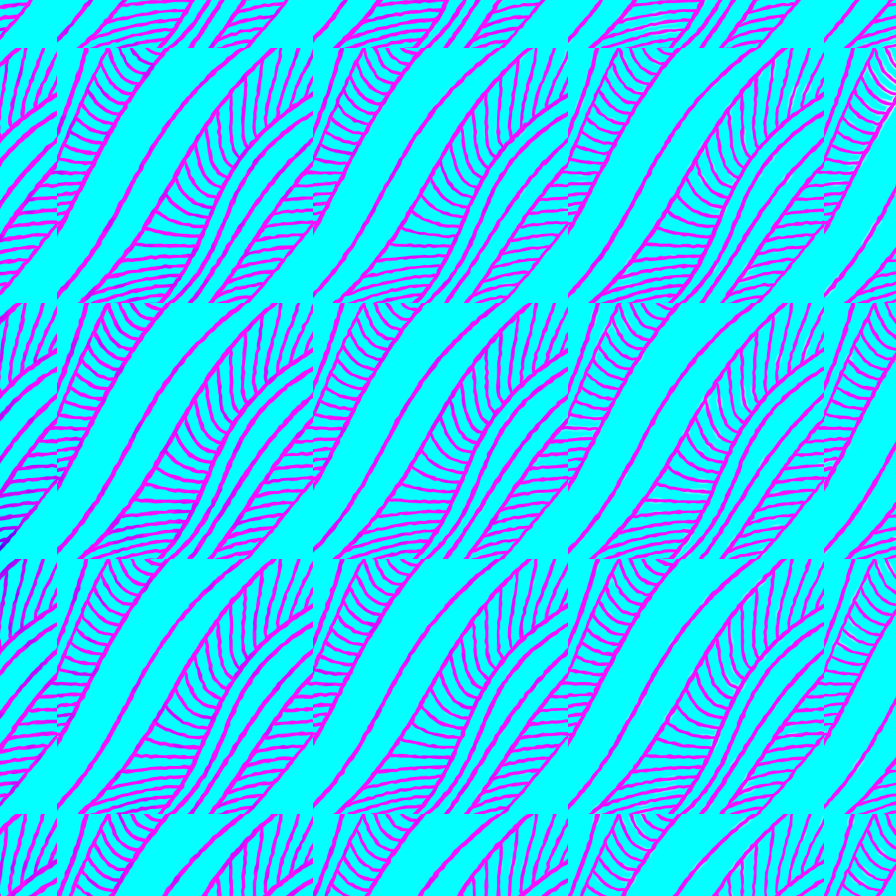
Write a WebGL 2 fragment shader that draws this pattern.

```glsl
#version 300 es
precision highp float;
// Repeating square tiles of magenta S-curves and curved ribs on cyan, with seams and ragged ink.
uniform vec2 u_resolution;
out vec4 outColor;

float hash(vec2 p) {
    vec3 q = fract(vec3(p.xyx) * 0.1031);
    q += dot(q, q.yzx + 33.33);
    return fract((q.x + q.y) * q.z);
}

float noise(vec2 p) {
    vec2 i = floor(p), f = fract(p);
    f = f * f * (3.0 - 2.0 * f);
    return mix(mix(hash(i), hash(i + vec2(1, 0)), f.x),
               mix(hash(i + vec2(0, 1)), hash(i + vec2(1, 1)), f.x), f.y);
}

// Cubic x(y) through the four given x values at y = 0, 1/3, 2/3, 1
float curveX(float y, vec4 xs) {
    float a = y - 1.0 / 3.0, b = y - 2.0 / 3.0, c = y - 1.0;
    return dot(xs, vec4(-4.5 * a * b * c, 13.5 * y * b * c, -13.5 * y * a * c, 4.5 * y * a * b));
}

float curveDistance(vec2 p, vec4 xs) {
    float x = curveX(p.y, xs);
    float slope = (curveX(p.y + 0.01, xs) - x) / 0.01;
    return abs(p.x - x) / sqrt(1.0 + slope * slope);
}

float across(vec2 p, vec4 left, vec4 right) {
    float l = curveX(p.y, left);
    return (p.x - l) / (curveX(p.y, right) - l);
}

// Rib number at p; bend holds rise, droop, spacing and the sag near the top
float ribPhase(vec2 p, vec4 left, vec4 right, vec4 bend) {
    float s = clamp(across(p, left, right), 0.0, 1.0);
    float sag = mix(1.0, bend.w, smoothstep(0.3, 0.75, p.y));
    float h = s * (1.0 + sag - sag * s);
    return (p.y - bend.x * h) / ((1.0 - bend.y * h) * bend.z);
}

// Distance to the ribs that fill the band between two curves
float ribDistance(vec2 p, vec4 left, vec4 right, vec4 bend) {
    float s = across(p, left, right);
    if (s < 0.0 || s > 1.0) return 1.0;
    float f = ribPhase(p, left, right, bend);
    vec2 e = vec2(0.002, 0.0);
    vec2 g = vec2(ribPhase(p + e.xy, left, right, bend),
                  ribPhase(p + e.yx, left, right, bend)) - f;
    return abs(fract(f) - 0.5) * e.x / max(length(g), 1e-4);
}

void main() {
    vec2 uv = gl_FragCoord.xy / min(u_resolution.x, u_resolution.y);
    float period = 0.2852;
    vec2 grid = (uv - vec2(0.0638, 0.091)) / period;
    float px = 1.0 / (period * min(u_resolution.x, u_resolution.y));

    // Ragged hand-cut edges
    vec2 p = fract(grid);
    p += 0.006 * (vec2(noise(uv * 190.0), noise(uv * 190.0 + 71.0)) - 0.5);

    // Long curves, from upper left to lower right
    vec4 ribEdge = vec4(-0.3, -0.1, 0.045, 0.2);
    vec4 upper = vec4(-0.2, 0.03, 0.205, 0.435);
    vec4 middle = vec4(0.09, 0.365, 0.563, 0.85);
    vec4 lower = vec4(0.4, 0.594, 0.803, 1.39);
    vec4 hem = vec4(0.6, 0.83, 1.13, 1.7);
    vec4 corner = vec4(0.74, 1.02, 1.35, 1.9);
    float curves = min(curveDistance(p, vec4(-0.3, -0.15, 0.0, 0.115)), curveDistance(p, upper));
    curves = min(curves, curveDistance(p, vec4(-0.03, 0.22, 0.41, 0.73)));
    curves = min(curves, min(curveDistance(p, middle), curveDistance(p, lower)));
    curves = min(curves, curveDistance(p, vec4(0.445, 0.66, 0.889, 1.65)));
    curves = min(curves, curveDistance(p, vec4(0.52, 0.74, 1.03, 1.6)));
    curves = min(curves, curveDistance(p, hem));
    float thinCurves = min(curveDistance(p, ribEdge), curveDistance(p, corner));

    // Three ribbed bands
    float ribs = ribDistance(p, ribEdge, upper, vec4(0.14, 0.28, 0.054, 1.0));
    ribs = min(ribs, ribDistance(p, middle, lower, vec4(0.09, 0.42, 0.066, 0.45)));
    ribs = min(ribs, ribDistance(p, hem, corner, vec4(0.05, 0.1, 0.054, 1.0)));
    ribs = min(ribs, thinCurves);

    // Ink is thinner to the right and uneven from tile to tile
    float wear = noise(uv * 7.0 + 3.0);
    float thick = mix(1.07, 0.9, uv.x) + 0.12 * (wear - 0.5) + 0.06 * (hash(floor(grid) + 9.0) - 0.5);
    float d = min(curves - 0.0082 * thick, ribs - 0.0064 * thick);
    float ink = 1.0 - smoothstep(-0.8 * px, 0.8 * px, d);

    // Blue tint at the left, pale flecks beside the lines at the right
    float blueTint = 0.7 * exp(-18.0 * length((uv - vec2(0.0, 0.39)) * vec2(1.6, 1.0)))
                   + 0.25 * smoothstep(0.6, 0.85, noise(uv * 60.0)) * (1.0 - uv.x);
    float pale = 0.5 * smoothstep(0.72, 0.92, noise(uv * 60.0 + 17.0)) * smoothstep(0.2, 1.0, uv.x);
    pale = max(pale, 1.0 - smoothstep(0.01, 0.05, length((uv - vec2(1.0, 0.9)) * vec2(1.8, 0.6))));
    float fringe = pale * (1.0 - smoothstep(0.002, 0.01, d));

    vec3 color = mix(vec3(0.01, 1.0, 1.0), vec3(1.0), 0.8 * fringe);
    vec3 inkColor = mix(vec3(0.97, 0.05, 1.0), vec3(0.25, 0.0, 0.95), clamp(blueTint, 0.0, 1.0));
    color = mix(color, inkColor, ink);
    outColor = vec4(color, 1.0);
}
```
